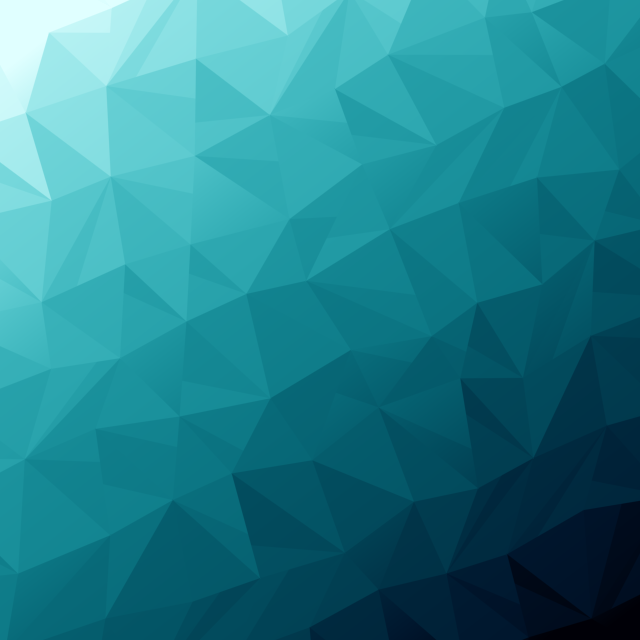
Write a three.js fragment shader that draws this background.

```glsl
// Low-poly mesh of triangles fading from pale cyan (top left) to deep navy (bottom right).
varying vec2 vUv;

float hash(vec2 p) {
  vec3 q = fract(p.xyx * 0.1031);
  q += dot(q, q.yzx + 33.33);
  return fract((q.x + q.y) * q.z);
}

float cross2(vec2 a, vec2 b) {
  return a.x * b.y - a.y * b.x;
}

// Overall brightness slope across the canvas
float slopeTone(vec2 p) {
  return 0.43 + 0.62 * p.y - 0.48 * p.x;
}

// Teal ramp: red rises late, blue stays slightly above green
vec3 tealRamp(float tone) {
  float g = clamp(tone, 0.0, 1.0);
  float blue = g + 0.1 * (1.0 - g) * smoothstep(-0.05, 0.1, g);
  return vec3(0.88 * pow(g, 3.8), g, blue);
}

// Corner of the tilted lattice, swayed row by row and jittered
vec2 latticeVertex(vec2 id) {
  vec2 p = vec2(0.163, 0.307) + id.x * vec2(0.112, 0.0443) + id.y * vec2(-0.0065, -0.1406);
  float parity = 1.0 - 2.0 * mod(id.y, 2.0);
  p.x += sin(0.45 * id.x) * (0.02 + 0.025 * parity);
  vec2 jitter = vec2(hash(id + 17.0), hash(id + 71.0)) - 0.5;
  return p + 0.046 * jitter;
}

// Signed distance to the line a-b, positive on its left
float lineSide(vec2 p, vec2 a, vec2 b) {
  return cross2(normalize(b - a), p - a);
}

// Adds one facet's colour, weighted by its smooth coverage
void addFacet(inout vec4 sum, vec2 p, vec2 a, vec2 b, vec2 c, vec2 seed) {
  float soft = 0.0012;
  float turn = sign(cross2(b - a, c - a));
  float inside = turn * lineSide(p, a, b);
  inside = min(inside, turn * lineSide(p, b, c));
  inside = min(inside, turn * lineSide(p, c, a));
  float coverage = smoothstep(-soft, soft, inside);

  // Mostly flat tone, with a stronger fade on a few facets
  float fade = hash(seed + 5.0) > 0.85 ? 0.75 : 0.15;
  float tone = mix(slopeTone((a + b + c) / 3.0), slopeTone(p), fade);
  tone += 0.06 * (hash(seed + 29.0) - 0.5);

  // Some facets are creased from one corner to the opposite side
  if (hash(seed + 43.0) > 0.6) {
    vec2 foot = mix(b, c, 0.3 + 0.4 * hash(seed + 61.0));
    tone += 0.025 * (smoothstep(-soft, soft, lineSide(p, a, foot)) - 0.5);
  }
  sum += coverage * vec4(tealRamp(tone), 1.0);
}

void main() {
  // Canvas position to lattice cell
  mat2 toLattice = mat2(9.095, 2.865, -0.4204, -7.244);
  vec2 cell = floor(toLattice * (vUv - vec2(0.163, 0.307)));
  vec4 sum = vec4(0.0);

  // Two facets for each nearby cell
  for (int j = -1; j <= 1; j++) {
    for (int i = -1; i <= 1; i++) {
      vec2 id = cell + vec2(float(i), float(j));
      vec2 a = latticeVertex(id);
      vec2 b = latticeVertex(id + vec2(1.0, 0.0));
      vec2 c = latticeVertex(id + vec2(1.0, 1.0));
      vec2 d = latticeVertex(id + vec2(0.0, 1.0));
      vec2 seed = id * 2.0 + 100.0;
      if (hash(id + 7.0) > 0.22) {
        addFacet(sum, vUv, a, b, c, seed);
        addFacet(sum, vUv, c, d, a, seed + vec2(1.0, 0.0));
      } else {
        addFacet(sum, vUv, b, c, d, seed);
        addFacet(sum, vUv, d, a, b, seed + vec2(1.0, 0.0));
      }
    }
  }

  vec3 base = tealRamp(slopeTone(vUv));
  vec3 color = sum.a > 0.01 ? sum.rgb / sum.a : base;
  gl_FragColor = vec4(color, 1.0);
}
```
